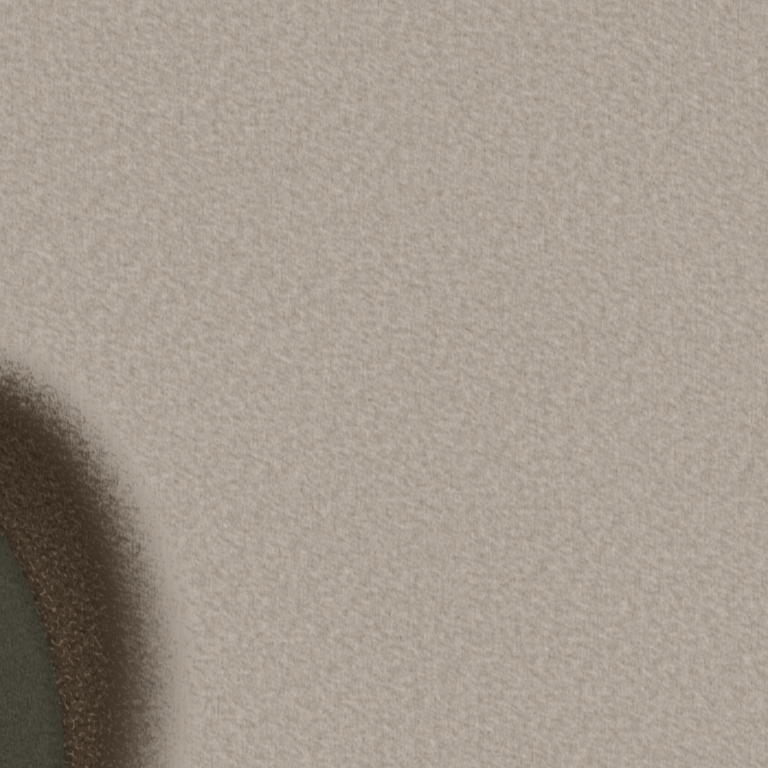
A three.js fragment shader for this texture:

```glsl
// Draws beige woven cloth with a soft brown shadow around a dark green rounded object at the lower left.
#define LINEN_COLOR vec3(0.679, 0.638, 0.594)
#define SHADOW_COLOR vec3(0.238, 0.192, 0.147)
#define OBJECT_COLOR vec3(0.272, 0.262, 0.218)
#define GRAIN_SCALE vec2(68.0, 128.0)
#define GRAIN_ANGLE -0.50
#define GRAIN_CONTRAST 0.066
#define THREAD_SCALE vec2(230.0, 26.0)
#define THREAD_CONTRAST 0.028
#define FIBRE_CONTRAST 0.050
#define SHADOW_SOFTNESS 0.050

varying vec2 vUv;

vec2 hashGradient(vec2 cell) {
  vec3 h = fract(cell.xyx * vec3(0.1031, 0.1030, 0.0973));
  h += dot(h, h.yzx + 33.33);
  float angle = 6.2832 * fract((h.x + h.y) * h.z);
  return vec2(cos(angle), sin(angle));
}

// Gradient noise, about -0.7 to 0.7
float noise(vec2 p) {
  vec2 i = floor(p);
  vec2 f = fract(p);
  vec2 u = f * f * f * (f * (f * 6.0 - 15.0) + 10.0);
  vec2 e = vec2(1.0, 0.0);
  float a = dot(hashGradient(i), f);
  float b = dot(hashGradient(i + e.xy), f - e.xy);
  float c = dot(hashGradient(i + e.yx), f - e.yx);
  float d = dot(hashGradient(i + e.xx), f - e.xx);
  return mix(mix(a, b, u.x), mix(c, d, u.x), u.y);
}

vec2 rotate(vec2 p, float angle) {
  float c = cos(angle);
  float s = sin(angle);
  return vec2(c * p.x + s * p.y, c * p.y - s * p.x);
}

// Approximate signed distance to an axis-aligned ellipse
float ellipseDistance(vec2 p, vec2 center, vec2 radii) {
  vec2 q = (p - center) / radii;
  float k = length(q);
  return k * (k - 1.0) / max(length(q / radii), 0.001);
}

void main() {
  vec2 uv = vUv;

  // Slanted weave grains, slightly bent so that the rows stay irregular
  vec2 bend = 0.003 * vec2(noise(uv * 14.0), noise(uv * 14.0 + 37.0));
  vec2 slanted = rotate(uv + bend, GRAIN_ANGLE);
  float grain = noise(slanted * GRAIN_SCALE + 200.0);
  grain += 0.65 * noise(slanted * GRAIN_SCALE * 1.7 + 420.0);

  // Upright threads, fine fibres and small dark pits
  float threads = noise(uv * THREAD_SCALE + 80.0);
  float fibres = noise(uv * vec2(350.0, 170.0) + 150.0);
  fibres += 0.6 * noise(slanted * vec2(190.0, 330.0) + 730.0);
  float pits = smoothstep(0.30, 0.55, noise(uv * vec2(210.0, 120.0) + 610.0));

  // Lit cloth with faint broad tones and warmer hollows
  float broad = noise(uv * 3.0 + 5.0) + 0.5 * noise(uv * vec2(19.0, 13.0) + 60.0);
  float tone = GRAIN_CONTRAST * grain + THREAD_CONTRAST * threads;
  tone += FIBRE_CONTRAST * fibres + 0.008 * broad - 0.045 * pits;
  float warmth = 0.012 * noise(uv * vec2(70.0, 50.0) + 510.0);
  vec3 color = LINEN_COLOR + tone * vec3(0.95, 1.0, 1.06) + warmth * vec3(0.6, -0.1, -0.8);

  // Soft shadow, its rim broken up by the grain and wider toward the bottom
  float rim = ellipseDistance(uv, vec2(-0.07, 0.10), vec2(0.266, 0.430));
  rim -= 0.024 * grain + 0.024 * fibres;
  float softness = SHADOW_SOFTNESS * mix(1.15, 0.85, smoothstep(0.1, 0.5, uv.y));
  float shade = 1.0 - smoothstep(-softness, softness, rim);

  // Pale fibre specks on the shaded cloth, denser near the object
  float object = ellipseDistance(uv, vec2(-0.14, -0.03), vec2(0.225, 0.43));
  float glow = (1.0 - smoothstep(0.0, 0.11, object)) * (1.0 - smoothstep(0.2, 0.45, uv.y));
  float speck = smoothstep(0.05, 0.50, noise(rotate(uv, 0.6) * vec2(210.0, 150.0) + 330.0));
  vec3 shaded = SHADOW_COLOR + 0.050 * grain + 0.060 * fibres;
  shaded += (0.035 * glow + speck * (0.05 + 0.09 * glow)) * vec3(1.0, 0.92, 0.80);
  color = mix(color, shaded, shade);

  // Green object with a faint contact line
  color *= 1.0 - 0.15 * (1.0 - smoothstep(0.0, 0.016, object));
  vec3 body = OBJECT_COLOR + 0.050 * fibres + 0.030 * grain;
  body *= 1.0 - 0.12 * smoothstep(-0.025, 0.0, object);
  color = mix(body, color, smoothstep(-0.002, 0.002, object));

  gl_FragColor = vec4(color, 1.0);
}
```
